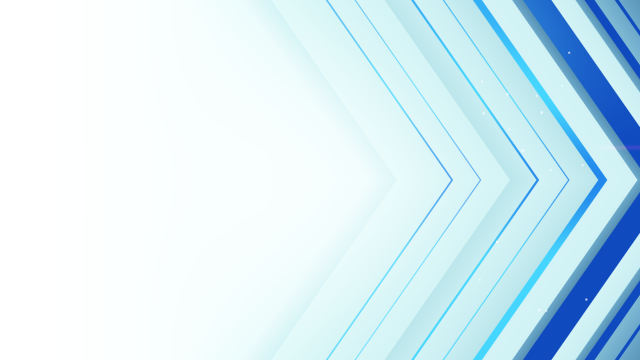
Reproduce this background procedurally as a WebGL 1 fragment shader.

```glsl
precision highp float;
// Layered right-pointing chevrons, fading from white through pale aqua to deep blue.

uniform vec2 u_resolution;

// Lengths are in canvas heights; chevron positions are measured at the apex.
const float SLOPE = 0.697;
const float SPECK_COUNT = 16.0;
const vec2 GLOW_CENTER = vec2(0.80, 0.5);

const vec3 WHITE = vec3(1.0);
const vec3 MIST = vec3(0.95, 0.995, 0.995);
const vec3 ICE = vec3(0.89, 0.98, 0.98);
const vec3 PALE = vec3(0.83, 0.955, 0.965);
const vec3 AQUA = vec3(0.79, 0.935, 0.95);
const vec3 SHADE = vec3(0.73, 0.90, 0.92);
const vec3 STEEL = vec3(0.42, 0.66, 0.79);
const vec3 SLATE = vec3(0.34, 0.57, 0.71);
const vec3 CYAN = vec3(0.27, 0.84, 1.0);
const vec3 AZURE = vec3(0.13, 0.53, 0.92);
const vec3 BLUE = vec3(0.15, 0.47, 0.83);
const vec3 NAVY = vec3(0.06, 0.29, 0.75);

float softness;

float hash(float n) {
    return fract(sin(n * 127.1) * 43758.5453);
}

float edge(float s, float start) {
    return smoothstep(start - softness, start + softness, s);
}

// Covers everything beyond start with a gradient that ends at stop.
vec3 panel(vec3 base, float s, float start, float stop, vec3 first, vec3 last) {
    float t = clamp((s - start) / (stop - start), 0.0, 1.0);
    return mix(base, mix(first, last, t), edge(s, start));
}

vec3 stripe(vec3 base, float s, float center, float width, vec3 tint, float alpha) {
    float mask = edge(s, center - 0.5 * width) - edge(s, center + 0.5 * width);
    return mix(base, tint, mask * alpha);
}

void main() {
    vec2 p = gl_FragCoord.xy / u_resolution.y;
    float arm = abs(p.y - 0.5);
    float s = p.x + SLOPE * arm;
    softness = 0.9 / u_resolution.y;

    // Accents turn from blue at the apex to cyan along the arms
    float along = smoothstep(0.0, 0.24, arm);
    float topShade = smoothstep(0.75, 1.0, p.y);
    vec3 accent = mix(AZURE, CYAN, along * (1.0 - 0.5 * topShade));
    vec3 deep = mix(NAVY, BLUE, smoothstep(0.55, 1.0, p.y));

    // Pale backdrop
    vec3 col = mix(WHITE, MIST, smoothstep(0.05, 0.9, p.x));
    col = mix(col, ICE, 0.5 * smoothstep(0.82, 1.06, s));

    // Light panels
    col = panel(col, s, 1.025, 1.102, vec3(0.92, 0.985, 0.985), PALE);
    col = panel(col, s, 1.102, 1.257, ICE, vec3(0.84, 0.96, 0.965));
    col = panel(col, s, 1.257, 1.336, vec3(0.86, 0.965, 0.97), PALE);
    col = panel(col, s, 1.336, 1.417, vec3(0.85, 0.965, 0.97), PALE);
    col = panel(col, s, 1.417, 1.495, SHADE, AQUA);
    col = panel(col, s, 1.495, 1.581, PALE, AQUA);
    col = panel(col, s, 1.581, 1.662, AQUA, SHADE);

    // White haze over the inner panels
    float haze = length((p - GLOW_CENTER) * vec2(1.0, 1.15));
    col = mix(col, WHITE, 0.45 * (1.0 - smoothstep(0.05, 0.6, haze)));

    // Thin coloured seams
    col = stripe(col, s, 1.256, 0.0055, accent, 0.75);
    col = stripe(col, s, 1.335, 0.0035, accent, 0.7);
    col = stripe(col, s, 1.494, 0.0075, accent, 0.95);
    col = stripe(col, s, 1.580, 0.004, accent, 0.85);

    // Bright band and raised strips with shaded sides
    col = panel(col, s, 1.662, 1.687, accent, accent);
    col = panel(col, s, 1.687, 1.771, PALE, vec3(0.82, 0.95, 0.96));
    col = panel(col, s, 1.771, 1.801, STEEL, SLATE);
    col = panel(col, s, 1.801, 1.880, deep, mix(deep, NAVY, 0.4));
    col = panel(col, s, 1.880, 1.947, PALE, AQUA);
    col = panel(col, s, 1.947, 1.972, STEEL, SLATE);
    col = panel(col, s, 1.972, 2.000, NAVY, NAVY);
    col = panel(col, s, 2.000, 2.056, vec3(0.50, 0.73, 0.83), STEEL);
    col = panel(col, s, 2.056, 2.067, NAVY, NAVY);
    col = panel(col, s, 2.067, 2.140, STEEL, SLATE);

    // Scattered light specks on the right
    for (float i = 0.0; i < SPECK_COUNT; i++) {
        vec2 center = vec2(1.3 + 0.46 * hash(i + 1.0), hash(i + 41.0));
        float radius = 0.0015 + 0.002 * hash(i + 83.0);
        float speck = 1.0 - smoothstep(0.4 * radius, radius + softness, length(p - center));
        col = mix(col, WHITE, 0.7 * speck);
    }

    // Faint violet glint near the right edge
    vec2 glint = (p - vec2(1.76, 0.59)) / vec2(0.06, 0.006);
    col += vec3(0.16, 0.0, 0.05) * exp(-dot(glint, glint));

    gl_FragColor = vec4(clamp(col, 0.0, 1.0), 1.0);
}
```
